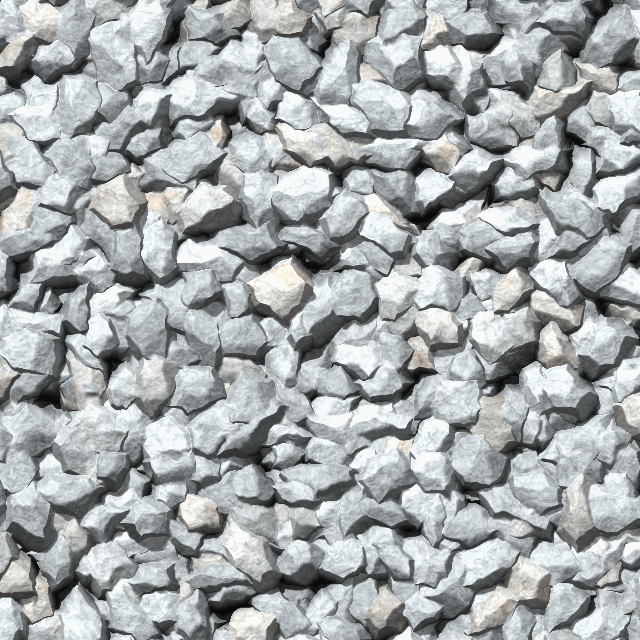
This texture is drawn by a WebGL 2 fragment shader. Its source:

```glsl
#version 300 es
precision highp float;
// A bed of crushed grey stone: faceted, overlapping chips in hard sunlight.
uniform vec2 u_resolution;
out vec4 fragColor;

float hash(vec2 p) {
    return fract(sin(dot(p, vec2(127.1, 311.7))) * 43758.5453);
}

float noise(vec2 p) {
    vec2 i = floor(p), f = fract(p);
    f = f * f * (3.0 - 2.0 * f);
    return mix(mix(hash(i), hash(i + vec2(1, 0)), f.x),
               mix(hash(i + vec2(0, 1)), hash(i + vec2(1, 1)), f.x), f.y);
}

float fbm(vec2 p) {
    float sum = 0.0, amp = 0.5;
    for (int i = 0; i < 4; i++) {
        sum += amp * noise(p);
        p = mat2(1.6, 1.2, -1.2, 1.6) * p + 3.7;
        amp *= 0.5;
    }
    return sum;
}

// Smooth minimum of two planes, each stored as (gradient, height).
vec3 cutPlane(vec3 a, vec3 b) {
    float k = 0.05, h = clamp(0.5 + 0.5 * (b.z - a.z) / k, 0.0, 1.0);
    return mix(b, a, h) - vec3(0, 0, k * h * (1.0 - h));
}

// Convex chip: a tilted top cut by six steep sides and four bevels.
vec3 stone(vec2 p, vec2 id) {
    float radius = mix(0.33, 0.62, hash(id + 7.3));
    float stretch = mix(1.0, 1.4, hash(id + 3.1));
    float turn = 6.2832 * hash(id + 0.4), c = cos(turn), s = sin(turn);
    mat2 frame = mat2(c / stretch, s * stretch, -s / stretch, c * stretch);
    vec2 q = frame * p;
    if (dot(q, q) > 2.3 * radius * radius) return vec3(0, 0, -9);
    vec2 tilt = 0.6 * vec2(hash(id + 1.7), hash(id + 9.2)) - 0.3;
    float top = radius * 0.62;
    vec3 body = vec3(tilt, top + dot(tilt, q));
    for (int i = 0; i < 10; i++) {
        float k = hash(id + float(i) * 2.37 + 20.3);
        float k2 = fract(k * 17.0), k3 = fract(k * 31.0);
        bool side = i < 6;
        float angle = (float(i) + 0.7 * k) * (side ? 1.0472 : 1.5708);
        vec2 dir = vec2(cos(angle), sin(angle));
        float slope = side ? mix(2.4, 5.0, k2) : mix(0.35, 1.3, k2);
        float reach = radius * (side ? mix(0.8, 1.1, k3) : mix(0.15, 0.7, k3));
        float height = (reach - dot(dir, q)) * slope + (side ? 0.0 : top);
        body = cutPlane(body, vec3(-dir * slope, height));
    }
    return vec3(body.xy * frame, body.z);
}

// Three layers of scattered chips: (gradient, height, tone) of the topmost.
vec4 gravel(vec2 p) {
    vec4 best = vec4(0, 0, -0.75, 0.5);
    for (int layer = 0; layer < 3; layer++) {
        float depth = float(layer);
        vec2 g = p + depth * vec2(0.47, 0.58), cell = floor(g);
        for (int n = 0; n < 9; n++) {
            vec2 id = cell + vec2(n % 3 - 1, n / 3 - 1);
            vec2 key = id + depth * 61.0;
            vec2 jitter = 0.76 * vec2(hash(key + 11.9), hash(key + 15.6)) - 0.38;
            vec2 local = g - id - 0.5 - jitter;
            if (dot(local, local) > 1.0) continue;
            vec3 chip = stone(local, key);
            chip.z += 0.42 * hash(key + 4.8) - 0.3 * depth;
            float k = 0.06, h = clamp(0.5 + 0.5 * (chip.z - best.z) / k, 0.0, 1.0);
            best = mix(best, vec4(chip, hash(key + 5.5)), h);
        }
    }
    return best;
}

void main() {
    vec2 p = gl_FragCoord.xy / min(u_resolution.x, u_resolution.y) * 14.0 + 3.0;

    // Ragged outlines
    p += 0.15 * (vec2(noise(p * 2.7), noise(p * 2.7 + 41.0)) - 0.5);
    p += 0.06 * (vec2(noise(p * 7.0 + 9.0), noise(p * 7.0 + 73.0)) - 0.5);
    vec4 surface = gravel(p);
    float tone = surface.w;

    // Rough broken faces with thin scarps
    vec2 grain = p * 5.0;
    float rough = fbm(grain);
    vec2 bump = vec2(fbm(grain + vec2(0.1, 0)), fbm(grain + vec2(0, 0.1))) - rough;
    vec3 normal = normalize(vec3(-surface.xy - bump * 3.0, 1.0));
    float scarp = 1.0 - smoothstep(0.0, 0.035, abs(fbm(p * 1.9 + 31.0) - 0.47));

    // Sunlight from the upper left, with cast shadows
    vec3 sun = normalize(vec3(-0.34, 0.56, 0.76));
    float shadow = 0.0;
    for (int i = 1; i <= 5; i++) {
        vec3 ray = vec3(p, surface.z) + sun * float(i) * 0.11;
        shadow = max(shadow, smoothstep(0.01, 0.1, gravel(ray.xy).z - ray.z));
    }
    float direct = max(dot(normal, sun), 0.0) * (1.0 - 0.9 * shadow);
    float open = mix(0.14, 1.0, smoothstep(-0.5, 0.25, surface.z));
    float sky = (0.36 + 0.12 * normal.y + 0.06 * normal.z) * open;

    // Mineral colour: cool grey, some warm chips, speckles and rust
    float albedo = mix(0.78, 1.04, tone) * (0.84 + 0.3 * rough);
    albedo *= (0.9 + 0.2 * noise(p * 22.0)) * (1.0 - 0.13 * scarp);
    float warm = smoothstep(0.74, 0.95, fract(tone * 7.0));
    vec3 tint = mix(vec3(0.965, 1.0, 1.015), vec3(1.005, 0.995, 0.97), warm);
    float rust = warm * smoothstep(0.56, 0.7, fbm(p * 2.2 + 19.0));
    tint = mix(tint, vec3(0.97, 0.87, 0.77), 0.5 * rust);

    float light = albedo * (sky + 0.78 * direct);
    fragColor = vec4(clamp(tint * light * (1.16 - 0.25 * light), 0.0, 0.98), 1.0);
}
```
